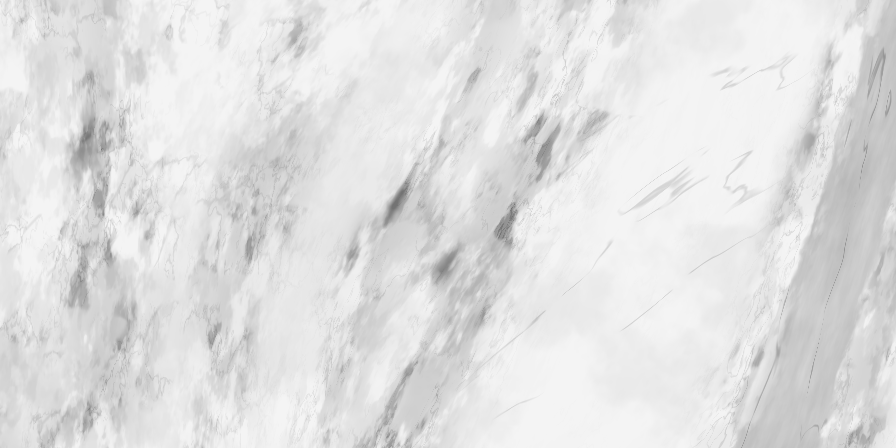
Give the GLSL for this texture, as a Shadertoy shader.

```glsl
// Polished white marble: leaning grey haze, fine veins and one dark slanted seam.
// The canvas is sheared along the grain and bent by layered sines; octaves of
// cellular noise then give haze, and their contour lines give the veins.

const float WHITE = 0.957;
const float SEAM_GREY = 0.765;

// Cloudy zones: centre across the grain, half width, strength
const vec3 ZONES[7] = vec3[7](
    vec3(0.04, 0.08, 0.5), vec3(0.24, 0.11, 0.9), vec3(0.56, 0.10, 0.75),
    vec3(0.88, 0.09, 0.7), vec3(1.12, 0.11, 1.0), vec3(1.78, 0.05, 0.9),
    vec3(2.03, 0.08, 0.9));

// Dark smudges: centre across the grain, height, half width, half length
const vec4 SMUDGES[6] = vec4[6](
    vec4(0.865, 0.55, 0.011, 0.09), vec4(0.16, 0.67, 0.035, 0.07),
    vec4(1.04, 0.41, 0.022, 0.05), vec4(0.60, 0.93, 0.010, 0.09),
    vec4(1.75, 0.83, 0.018, 0.09), vec4(0.83, 0.43, 0.025, 0.07));

vec2 hash2(vec2 cell) {
    vec3 q = fract(cell.xyx * vec3(0.1031, 0.1030, 0.0973));
    q += dot(q, q.yzx + 33.33);
    return fract((q.xx + q.yz) * q.zy);
}

// Cellular noise: x = smoothly blended cell value, y = distance to cell border
vec2 cells(vec2 p) {
    vec2 base = floor(p), f = fract(p);
    float nearest = 8.0, second = 8.0, sum = 0.0, total = 0.0;
    for (int j = -1; j <= 1; j++)
    for (int i = -1; i <= 1; i++) {
        vec2 o = vec2(i, j);
        vec2 d = o + hash2(base + o) - f;
        float d2 = dot(d, d);
        float weight = exp(-5.0 * d2);
        sum += weight * hash2(base + o + 57.0).x;
        total += weight;
        second = min(second, max(nearest, d2));
        nearest = min(nearest, d2);
    }
    return vec2(sum / total, sqrt(second) - sqrt(nearest));
}

// Octaves of cell values; a higher gain gives a rougher cloud
float cloud(vec2 p, int octaves, float gain) {
    float sum = 0.0, total = 0.0, amp = 0.5;
    for (int i = 0; i < octaves; i++) {
        sum += amp * cells(p).x;
        total += amp;
        p = p * 2.03 + vec2(17.3, 9.1);
        amp *= gain;
    }
    return sum / total;
}

// Layered sines that bend the grain
vec2 ripple(vec2 p) {
    vec2 bend = vec2(0.0);
    float amp = 1.0;
    for (int i = 0; i < 5; i++) {
        bend += amp * sin(p.yx + vec2(1.3, 4.1) + bend);
        p = mat2(0.8, 0.6, -0.6, 0.8) * p * 1.9;
        amp *= 0.55;
    }
    return bend;
}

float bump(float x, float centre, float halfWidth) {
    float t = (x - centre) / halfWidth;
    return exp(-t * t);
}

// Thin line where a noise value crosses its middle
float ridge(float value, float width) {
    return 1.0 - smoothstep(0.0, width, abs(value - 0.5));
}

void mainImage(out vec4 fragColor, in vec2 fragCoord) {
    vec2 p = fragCoord / iResolution.y;
    p.x *= 2.0 * iResolution.y / iResolution.x;

    // Shear along the grain: nearly upright at the left, leaning further right
    float lean = 0.05 + 0.37 * smoothstep(0.2, 0.9, p.x) - 0.14 * smoothstep(1.4, 1.8, p.x);
    vec2 bend = ripple(p * 4.0);
    vec2 grain = vec2(p.x - lean * (p.y - 0.5), 0.45 * p.y) + 0.011 * bend;
    float across = grain.x;

    float density = 0.0;
    for (int i = 0; i < 7; i++)
        density += ZONES[i].z * bump(across, ZONES[i].x, ZONES[i].y);

    // Broad haze, rough clouds and crisp-edged pale pebbles
    float patches = cloud(grain * vec2(12.0, 11.0) + 2.0, 5, 0.66);
    float mottle = cloud(grain * vec2(26.0, 24.0) + 7.0, 4, 0.65);
    float broad = cloud(p * 4.0 + 31.0, 5, 0.6);
    float tone = WHITE - 0.04 * smoothstep(0.40, 0.66, broad);
    tone -= 0.10 * density * smoothstep(0.39, 0.64, patches);
    tone -= 0.04 * density * smoothstep(0.46, 0.53, patches);
    tone -= (0.006 + 0.07 * density) * smoothstep(0.45, 0.68, mottle);

    // Short broken veins at two scales, and darker flecks where they gather
    float mask = smoothstep(0.44, 0.60, cloud(p * 9.0 + 9.0, 3, 0.55));
    float coarse = ridge(cloud(grain * vec2(14.0, 11.0) + 5.0, 5, 0.62), 0.024);
    float fine = ridge(cloud(grain * vec2(30.0, 20.0) + 3.0, 4, 0.6), 0.03);
    tone -= mask * (0.08 + density) * (0.10 * coarse + 0.06 * fine);
    tone -= 0.16 * mask * density * smoothstep(0.56, 0.70, mottle) * smoothstep(0.44, 0.56, patches);

    // Borders of pale pebbles at the left
    float border = cells(grain * vec2(13.0, 15.0) + 0.2 * bend + 1.5 * patches).y;
    float left = 1.0 - smoothstep(0.5, 0.8, across);
    tone -= 0.07 * left * mask * (1.0 - smoothstep(0.0, 0.12, border));

    // Sparse oblique veins in the clean slab
    vec2 oblique = vec2(dot(p, vec2(-0.6, 0.8)) * 7.0, dot(p, vec2(0.8, 0.6)) * 1.2) + 0.05 * bend;
    float slab = smoothstep(1.15, 1.3, across) * (1.0 - smoothstep(1.6, 1.75, across));
    float thin = ridge(cloud(oblique + 14.0, 5, 0.5), 0.014);
    tone -= 0.12 * slab * mask * thin;

    // Dark smudges, broken up by the clouds
    for (int i = 0; i < 6; i++) {
        vec4 s = SMUDGES[i];
        float spot = bump(across, s.x, s.z) * bump(p.y, s.y, s.w);
        tone -= 0.28 * spot * smoothstep(0.38, 0.60, 0.5 * (patches + mottle));
    }

    // Grey seam with ragged sides, faint streaks and hairline cracks
    float sides = 0.084 - abs(across - 1.885) + 0.06 * (patches - 0.5);
    float seam = smoothstep(-0.008, 0.008, sides);
    float streaks = cloud(grain * vec2(22.0, 7.0), 5, 0.6);
    float crack = ridge(cloud(grain * vec2(11.0, 4.0) + 12.0, 4, 0.54), 0.014);
    float pale = 0.13 * bump(across, 1.80, 0.04) * smoothstep(0.42, 0.58, patches);
    float seamTone = SEAM_GREY + 0.16 * (streaks - 0.5) + 0.08 * (mottle - 0.5);
    seamTone += pale - 0.18 * crack * mask;
    tone = mix(tone, seamTone, seam * 0.95);

    fragColor = vec4(vec3(clamp(tone, 0.45, 0.97)), 1.0);
}
```
